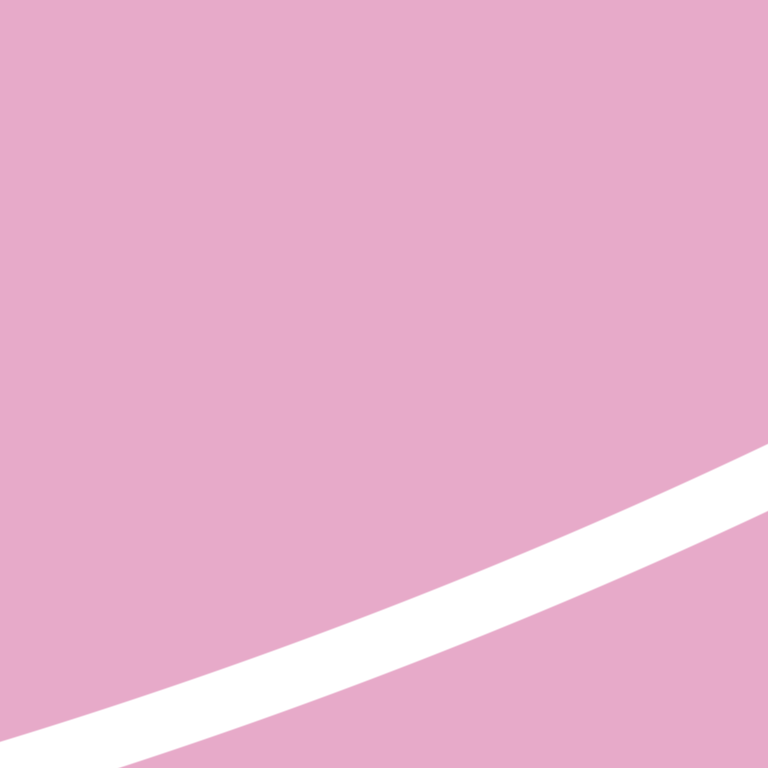
Write a three.js fragment shader that draws this background.

```glsl
varying vec2 vUv;

const vec3 PINK = vec3(0.906, 0.667, 0.788);
const vec3 WHITE = vec3(1.0);

const vec2 ARC_CENTRE = vec2(-2.1157, 6.9695);
const float ARC_RADIUS = 7.2905;
const float BAND_HALF_WIDTH = 0.0395;
const float EDGE_SOFTNESS = 0.0015;

// Signed distance to a circular band, negative inside
float arcBand(vec2 p) {
  return abs(length(p - ARC_CENTRE) - ARC_RADIUS) - BAND_HALF_WIDTH;
}

void main() {
  // White band sweeping over the flat ground
  float band = 1.0 - smoothstep(-EDGE_SOFTNESS, EDGE_SOFTNESS, arcBand(vUv));
  gl_FragColor = vec4(mix(PINK, WHITE, band), 1.0);
}
```
